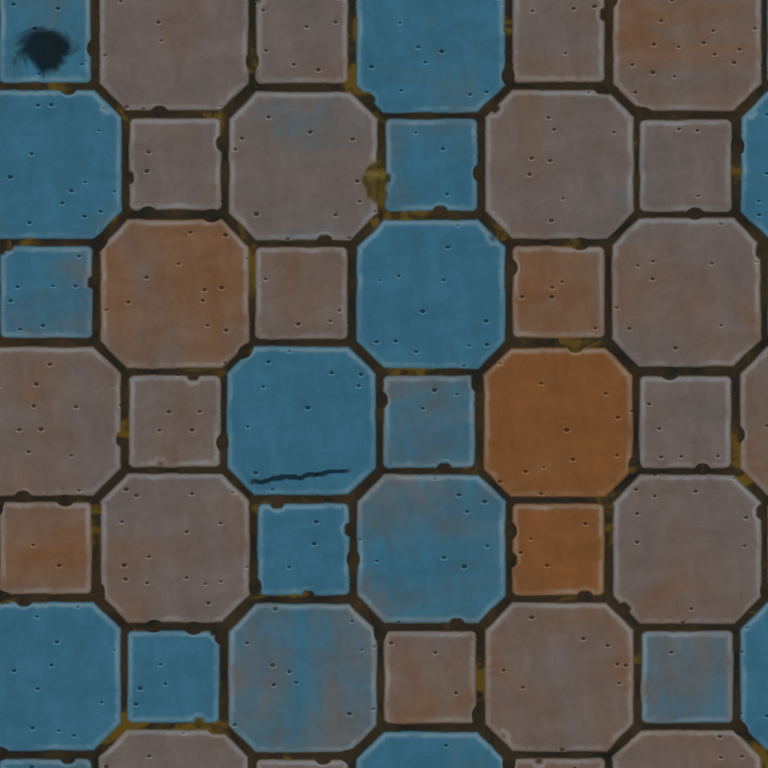
This texture is drawn by a WebGL 2 fragment shader. Its source:

```glsl
#version 300 es
precision highp float;
// Worn glazed paving: a 6 by 6 checker of octagons and small squares in dark joints.
uniform vec2 u_resolution;
out vec4 fragColor;

float hash(vec2 p) {
  p = fract(p * vec2(0.1031, 0.1137));
  p += dot(p, p.yx + 33.33);
  return fract((p.x + p.y) * p.x * 17.3);
}

// Layered, rotated sines, about -1 to 1.
float ripple(vec2 p) {
  float sum = 0.0, amp = 0.6;
  for (int i = 0; i < 5; i++) {
    p = mat2(0.8, 0.6, -0.6, 0.8) * p * 1.75 + 1.3;
    p += 0.7 * sin(p.yx * 1.1);
    sum += amp * sin(p.x) * sin(p.y);
    amp *= 0.65;
  }
  return sum;
}

// Cellular noise: offset to the nearest point, and its random value.
vec3 cellular(vec2 p) {
  vec3 nearest = vec3(9.0, 9.0, 0.0);
  for (int y = -1; y <= 1; y++)
    for (int x = -1; x <= 1; x++) {
      vec2 c = floor(p) + vec2(x, y);
      vec2 o = c + 0.15 + 0.7 * vec2(hash(c + 7.1), hash(c + 41.7)) - p;
      if (dot(o, o) < dot(nearest.xy, nearest.xy)) nearest = vec3(o, hash(c + 83.3));
    }
  return nearest;
}

float octagon(vec2 p) {
  p = abs(p);
  return max(max(p.x, p.y) - 0.587, (p.x + p.y - 0.957) * 0.707);
}

float roundedSquare(vec2 p) {
  vec2 q = abs(p) - 0.315;
  return length(max(q, 0.0)) + min(max(q.x, q.y), 0.0) - 0.05;
}

// Glaze tone of a tile: below 0 is burnt orange, near 0 taupe, near 1 blue.
float glazeTone(vec2 id) {
  float tone = cos(2.094 * id.x);
  if (id.y < 0.5) tone = cos(1.047 * (id.x - 0.6)) + 0.6;
  else if (id.y < 2.5) tone = cos(2.094 * (id.x - 2.3)) - 0.9 * cos(1.047 * (id.x - 5.0));
  else if (id.y > 3.5) tone = max(tone, -0.15);
  return tone + 0.5 * (hash(id + 3.7) - 0.5);
}

void main() {
  vec2 p = gl_FragCoord.xy / u_resolution * 6.0 + vec2(0.137, -0.211);
  float blur = max(0.012, 5.0 / min(u_resolution.x, u_resolution.y));

  // Nearest tile; octagons overhang their checker cell.
  float d = 9.0;
  vec2 id = vec2(0.0), local = vec2(0.0);
  for (int y = -1; y <= 1; y++)
    for (int x = -1; x <= 1; x++) {
      vec2 c = floor(p) + vec2(x, y), w = mod(c, 6.0);
      vec2 q = p - c - 0.5 - 0.02 * (vec2(hash(w + 11.3), hash(w + 29.9)) - 0.5);
      float dist = mod(w.x + w.y, 2.0) < 0.5 ? octagon(q) : roundedSquare(q);
      if (dist < d) { d = dist; id = w; local = q; }
    }

  // Chipped, wavering edges.
  float fine = ripple(p * 5.0), broad = ripple(p * 1.4 + id * 2.3);
  vec3 chip = cellular(p * 4.0);
  d += 0.008 * fine;
  d += 0.035 * step(0.72, chip.z) * smoothstep(0.3, 0.1, length(chip.xy));

  // Glaze, mottled between blue, taupe and brown.
  float tone = glazeTone(id) + 0.35 * broad + 0.1 * fine;
  vec3 glaze = mix(vec3(0.385, 0.35, 0.335), vec3(0.44, 0.29, 0.17), smoothstep(0.0, -1.4, tone));
  glaze = mix(glaze, vec3(0.2, 0.375, 0.46), smoothstep(0.1, 1.0, tone));
  glaze *= 1.0 + 0.05 * fine + 0.03 * ripple(p * 14.0);

  // Small pits with a lit lower lip.
  vec3 pit = cellular(p * 6.0 + 3.0);
  float hole = length(pit.xy * vec2(1.0, 1.3)) + 0.04 * fine;
  float pitted = step(0.75, pit.z);
  glaze *= 1.0 - 0.4 * pitted * smoothstep(0.13, 0.05, hole);
  glaze += 0.09 * pitted * smoothstep(0.08, 0.0, abs(hole - 0.15)) * smoothstep(0.0, 0.1, pit.y);

  // Pale worn rim, strongest along the top.
  float rim = exp(-pow((d + 0.032) / 0.02, 2.0));
  rim *= clamp(0.6 + 0.45 * local.y + 0.4 * fine, 0.1, 0.9);
  glaze = mix(glaze, glaze * 0.45 + vec3(0.3, 0.32, 0.33), rim);

  // One dark stain and one cracked edge.
  float stain = length((p - vec2(0.49, 5.38)) * vec2(0.9, 1.1)) + 0.06 * fine;
  glaze *= 1.0 - 0.65 * smoothstep(0.24, 0.12, stain);
  float crack = abs(p.y - 2.07 - 0.1 * (p.x - 2.48) - 0.02 * fine);
  crack = smoothstep(0.03, 0.008, crack) * smoothstep(0.42, 0.34, abs(p.x - 2.48));
  glaze *= 1.0 - 0.55 * crack;

  // Earthy joints with shadow and bits of dry moss.
  float moss = smoothstep(0.35, 0.85, ripple(p * 2.1 + 9.0) + 0.35 * fine);
  vec3 joint = mix(vec3(0.12, 0.115, 0.105), vec3(0.25, 0.2, 0.13), 0.4 + 0.4 * fine);
  joint = mix(joint, vec3(0.42, 0.33, 0.1), 0.6 * moss);
  vec3 color = mix(glaze, joint, smoothstep(-blur, blur, d + 0.006));

  // Clump of moss lodged beside one joint.
  float clump = length((p - vec2(3.07, 4.4)) * vec2(1.9, 0.9)) + 0.06 * fine;
  vec3 tuft = mix(vec3(0.17, 0.14, 0.07), vec3(0.42, 0.35, 0.14), 0.5 + 0.5 * ripple(p * 11.0));
  color = mix(color, tuft, 0.85 * smoothstep(0.21, 0.14, clump));

  fragColor = vec4(clamp(color, 0.0, 1.0), 1.0);
}
```
